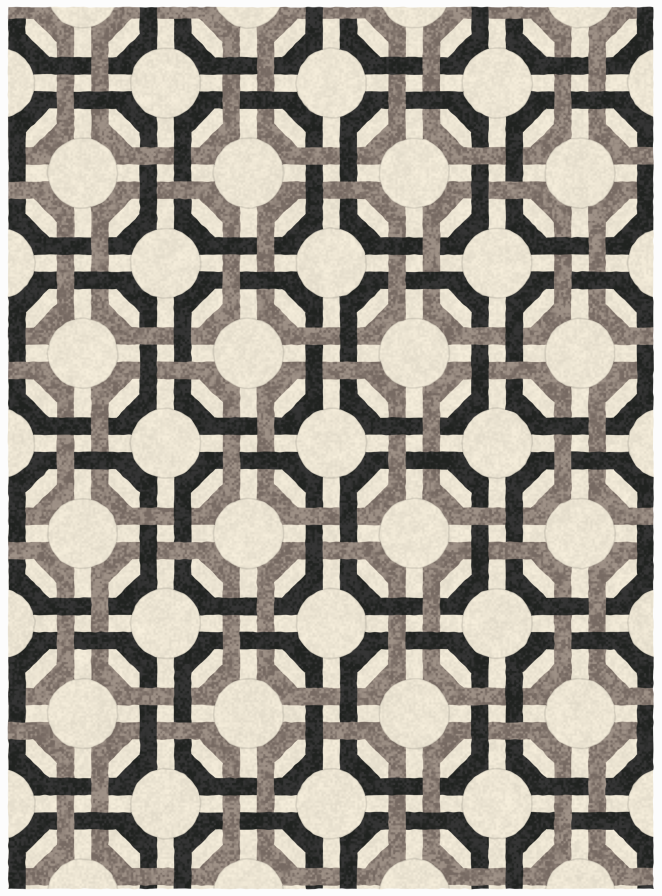
Reproduce this pattern procedurally as a Shadertoy shader.

```glsl
// A woven rug: two identical trellises, one charcoal and one taupe, each with
// round medallions joined by double bands. They sit half a pitch apart and
// interlace over and under; noise adds wool grain and slightly uneven edges.

// Layout, in units of the canvas height
const vec2 RUG_CENTER = vec2(0.3691, 0.5);
const vec2 RUG_HALF = vec2(0.360, 0.492);
const vec2 PITCH = vec2(0.1850, 0.2011);
const vec2 DARK_ORIGIN = vec2(0.3698, 0.5052);
const float MEDALLION = 0.0390;   // radius of the cream disc
const float BAND_INNER = 0.0095;  // half width of the cream channel
const float BAND_OUTER = 0.0288;  // half width of the channel with its bands
const float CHAMFER = 0.0838;     // |x| + |y| on the slanted corner

// Wear
const float WOBBLE = 0.0012;
const float GRAIN_SCALE = 400.0;
const float GRAIN = 0.07;
const float CARVE_WIDTH = 0.0009;
const float CARVE_SHADE = 0.10;

const vec3 PAPER = vec3(0.99);
const vec3 CREAM = vec3(0.925, 0.895, 0.825);
const vec3 TAUPE_LIGHT = vec3(0.60, 0.55, 0.51);
const vec3 TAUPE_DEEP = vec3(0.48, 0.43, 0.40);
const vec3 CHARCOAL_LIGHT = vec3(0.20, 0.20, 0.20);
const vec3 CHARCOAL_DEEP = vec3(0.13, 0.14, 0.13);

float hash(vec2 p) {
    return fract(sin(dot(p, vec2(12.99, 78.23))) * 43758.5);
}

float valueNoise(vec2 p) {
    vec2 i = floor(p), f = fract(p);
    f = f * f * (3.0 - 2.0 * f);
    return mix(mix(hash(i), hash(i + vec2(1, 0)), f.x),
               mix(hash(i + vec2(0, 1)), hash(i + vec2(1, 1)), f.x), f.y);
}

// Offset from the nearest medallion of a trellis
vec2 wrapCell(vec2 p) {
    return (fract(p / PITCH + 0.5) - 0.5) * PITCH;
}

// Signed distance to the bands: outer silhouette minus channels and disc
float trellis(vec2 q) {
    vec2 a = abs(q);
    float arm = min(a.x, a.y);
    float outer = min(arm - BAND_OUTER, (a.x + a.y - CHAMFER) * 0.7071);
    float inner = min(arm - BAND_INNER, length(q) - MEDALLION);
    return max(outer, -inner);
}

float coverage(float d, float px) {
    return 1.0 - smoothstep(-0.75 * px, 0.75 * px, d);
}

// Fine carved outline around a cream disc
float carving(vec2 q, float px) {
    return coverage(abs(length(q) - MEDALLION) - CARVE_WIDTH, px);
}

void mainImage(out vec4 fragColor, in vec2 fragCoord) {
    float px = 1.0 / iResolution.y;
    vec2 p = fragCoord * px;

    // Wool texture
    float grain = valueNoise(p * GRAIN_SCALE);
    float mottle = valueNoise(p * 90.0 + 17.0);
    float tone = smoothstep(0.25, 0.75, mix(grain, mottle, 0.35));
    vec2 jitter = vec2(valueNoise(p * 160.0 + 5.0),
                       valueNoise(p * 160.0 + 61.0)) - 0.5;

    // Two trellises, half a pitch apart
    vec2 yarn = p + WOBBLE * jitter - DARK_ORIGIN;
    vec2 darkCell = wrapCell(yarn);
    vec2 taupeCell = wrapCell(yarn - 0.5 * PITCH);
    float dark = coverage(trellis(darkCell), px);
    float taupe = coverage(trellis(taupeCell), px);

    // Alternate which band lies on top at each crossing
    bool taupeRunsAcross = abs(darkCell.x) < abs(taupeCell.x);
    float turn = taupeRunsAcross ? -darkCell.x * taupeCell.y
                                 : taupeCell.x * darkCell.y;
    float taupeOnTop = step(0.0, turn);

    // Colours
    vec3 darkColor = mix(CHARCOAL_DEEP, CHARCOAL_LIGHT, tone);
    vec3 taupeColor = mix(TAUPE_DEEP, TAUPE_LIGHT, tone);
    float carve = max(carving(darkCell, px), carving(taupeCell, px));
    vec3 ground = CREAM * (1.0 - CARVE_SHADE * carve);
    vec3 darkTop = mix(mix(ground, taupeColor, taupe), darkColor, dark);
    vec3 taupeTop = mix(mix(ground, darkColor, dark), taupeColor, taupe);
    vec3 color = mix(darkTop, taupeTop, taupeOnTop);
    color *= 1.0 + GRAIN * (grain - 0.5) + 0.03 * (mottle - 0.5);

    // Rug outline on a plain ground
    vec2 edge = abs(p + WOBBLE * jitter - RUG_CENTER) - RUG_HALF;
    color = mix(PAPER, color, coverage(max(edge.x, edge.y), px));
    fragColor = vec4(color, 1.0);
}
```
